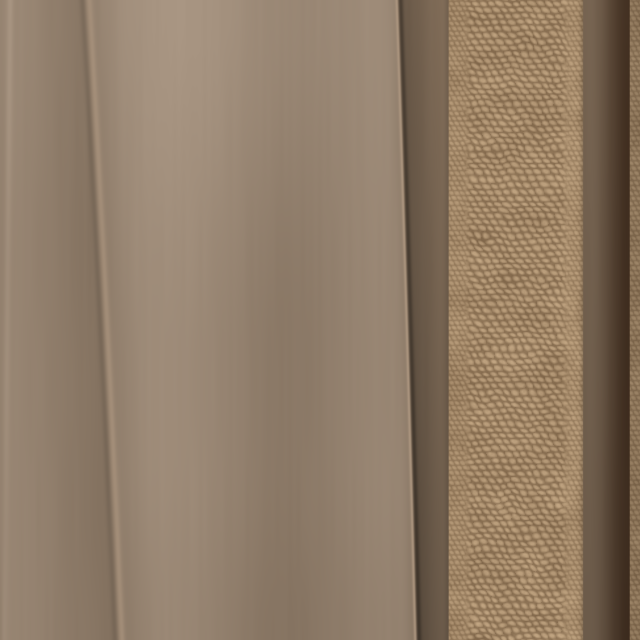
A Shadertoy shader for this texture:

```glsl
// Soft taupe drapery folds beside recessed strips and a woven linen band.

const vec3 FOLD_DARK = vec3(0.49, 0.42, 0.35);
const vec3 FOLD_LIGHT = vec3(0.67, 0.595, 0.52);
const vec3 SEAM_LIGHT = vec3(0.69, 0.60, 0.51);
const vec3 RECESS_LIGHT = vec3(0.445, 0.375, 0.305);
const vec3 RECESS_DARK = vec3(0.25, 0.18, 0.125);
const vec3 THREAD_LIGHT = vec3(0.735, 0.625, 0.49);
const vec3 THREAD_DARK = vec3(0.485, 0.385, 0.275);

const float BAND_LEFT = 0.701;
const float BAND_RIGHT = 0.911;
const float NEXT_BAND = 0.984;
const vec2 WEAVE_CELL = vec2(0.0130, 0.0098);
const vec2 SELVEDGE_CELL = vec2(0.0085, 0.0078);

float hash(vec2 p) {
    vec3 q = fract(vec3(p.xyx) * 0.1031);
    q += dot(q, q.yzx + 33.33);
    return fract((q.x + q.y) * q.z);
}

float noise(vec2 p) {
    vec2 cell = floor(p);
    vec2 f = fract(p);
    f = f * f * (3.0 - 2.0 * f);
    return mix(mix(hash(cell), hash(cell + vec2(1, 0)), f.x),
               mix(hash(cell + vec2(0, 1)), hash(cell + vec2(1, 1)), f.x), f.y);
}

float bump(float x, float center, float width) {
    float d = (x - center) / width;
    return exp(-d * d);
}

float stepSoft(float edge, float x, float aa) {
    return smoothstep(edge - aa, edge + aa, x);
}

// Rounded threads in staggered rows
float threads(vec2 p, vec2 cell) {
    vec2 g = p / cell;
    g.x += 0.5 * mod(floor(g.y), 2.0);
    vec2 f = fract(g) - 0.5;
    f.y += 0.35 * f.x;
    float size = 0.9 + 0.25 * hash(floor(g));
    return 1.0 - smoothstep(0.12, 0.62, length(f * vec2(0.95, 1.1)) / size);
}

vec3 linen(vec2 p) {
    vec2 warp = vec2(noise(p * 45.0), noise(p * 45.0 + 31.0)) - 0.5;
    float body = threads(p + warp * 0.006, WEAVE_CELL);
    float selvedge = threads(p + warp * 0.001, SELVEDGE_CELL);
    float rim = 1.0 - smoothstep(0.022, 0.036, p.x - BAND_LEFT);
    rim = max(rim, smoothstep(0.875, 0.895, p.x));
    float thread = mix(body, mix(0.5, selvedge, 0.6), rim);
    float mottle = noise(p * vec2(24.0, 32.0)) - 0.5;
    float grain = noise(p * 260.0) - 0.5;
    float tone = 0.22 + 0.72 * thread + 0.22 * mottle + 0.15 * grain;
    tone += 0.12 * bump(p.x, 0.893, 0.016);
    vec3 color = mix(THREAD_DARK, THREAD_LIGHT, tone);
    return color * (1.0 - 0.14 * bump(p.x, BAND_RIGHT, 0.004));
}

// Left panel, darkening toward its seam
vec3 sideFold(vec2 p, float seam) {
    float tone = 0.56 - 0.40 * smoothstep(0.01, seam, p.x);
    tone += 0.10 * smoothstep(0.6, 1.0, p.y);
    float crease = mix(0.007, 0.016, p.y);
    tone += 0.28 * bump(p.x, crease, 0.005) * mix(0.35, 1.0, p.y);
    tone -= 0.10 * (1.0 - smoothstep(0.0, crease, p.x));
    return mix(FOLD_DARK, FOLD_LIGHT, tone);
}

// Broad panel with two soft ridges and a valley between them
vec3 mainFold(vec2 p, float seam, float edge) {
    float topGlow = smoothstep(0.45, 1.0, p.y);
    float tone = 0.55 + 0.18 * bump(p.x, 0.26, 0.09);
    tone -= 0.26 * bump(p.x, 0.45, 0.085) * (1.0 - 0.55 * topGlow);
    tone += 0.06 * bump(p.x, 0.59, 0.05);
    tone += topGlow * (0.12 + 0.13 * bump(p.x, 0.34, 0.12));
    tone -= 0.22 * bump(p.x, seam, 0.035);
    tone -= 0.20 * bump(p.x, edge, 0.012);
    tone -= 0.10 * (1.0 - smoothstep(0.0, 0.3, p.y));
    tone += 0.05 * bump(p.x, 0.497, 0.004) * smoothstep(0.75, 1.0, p.y);
    return mix(FOLD_DARK, FOLD_LIGHT, tone);
}

void mainImage(out vec4 fragColor, in vec2 fragCoord) {
    vec2 p = fragCoord / iResolution.xy;
    float aa = 0.8 / iResolution.x;

    // Slanted seams
    float bow = p.y * (1.0 - p.y);
    float seam = mix(0.190, 0.139, p.y) + 0.008 * bow;
    float edge = mix(0.649, 0.620, p.y) + 0.004 * bow;

    // Smooth cloth and the highlight on the inner seam
    vec3 color = mix(sideFold(p, seam), mainFold(p, seam, edge),
                     stepSoft(seam, p.x, 0.003));
    color *= 1.0 - 0.10 * bump(p.x, seam - 0.010, 0.005);
    color = mix(color, SEAM_LIGHT, 0.62 * bump(p.x, seam, 0.0055));

    // Recess behind the main fold
    float depth = smoothstep(edge, BAND_LEFT, p.x);
    vec3 recess = RECESS_LIGHT * mix(0.86, 1.06, depth);
    recess *= mix(0.90, 1.08, p.y);
    recess *= 1.0 - 0.12 * bump(p.x, BAND_LEFT, 0.006);
    color = mix(color, recess, stepSoft(edge, p.x, aa));
    color *= 1.0 - 0.28 * bump(p.x, edge + 0.006, 0.004);
    color = mix(color, SEAM_LIGHT, 0.85 * bump(p.x, edge, 0.0026));

    // Woven band and the shadowed gap after it
    color = mix(color, linen(p), stepSoft(BAND_LEFT, p.x, aa));
    float gap = smoothstep(BAND_RIGHT + 0.01, NEXT_BAND, p.x);
    vec3 shadow = mix(RECESS_LIGHT, RECESS_DARK, gap) * mix(0.94, 1.04, p.y);
    color = mix(color, shadow, stepSoft(BAND_RIGHT, p.x, aa));
    color = mix(color, linen(p) * 0.87, stepSoft(NEXT_BAND, p.x, aa));

    // Faint vertical fibres
    color += 0.010 * (noise(p * vec2(150.0, 5.0)) - 0.5);
    fragColor = vec4(color, 1.0);
}
```
